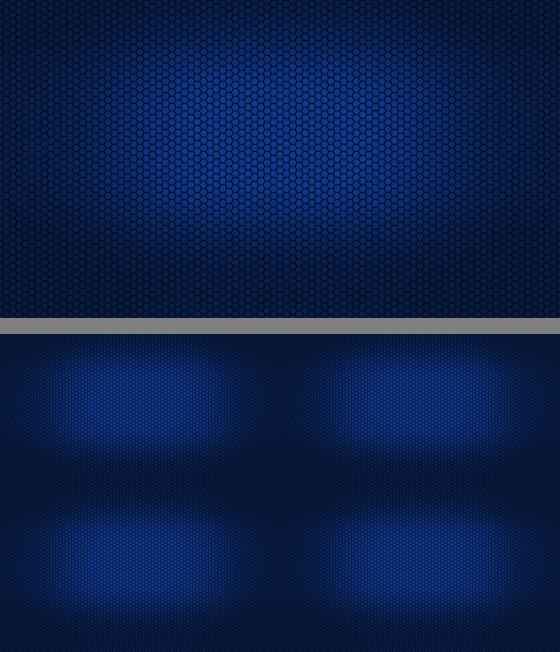
Top: one tile. Bottom: repeated 2 by 2.
A Shadertoy shader for this pattern:

```glsl
float hash(vec2 p) {
    vec3 q = fract(p.xyx * vec3(0.1031, 0.1030, 0.0973));
    q += dot(q, q.yzx + 33.33);
    return fract((q.x + q.y) * q.z);
}

// Value noise that wraps after a whole number of cells
float tiledNoise(vec2 uv, vec2 cells) {
    vec2 p = uv * cells;
    vec2 i = floor(p);
    vec2 f = smoothstep(0.0, 1.0, fract(p));
    vec2 a = mod(i, cells);
    vec2 b = mod(i + 1.0, cells);
    return mix(mix(hash(a), hash(vec2(b.x, a.y)), f.x),
               mix(hash(vec2(a.x, b.y)), hash(b), f.x), f.y);
}

// Distance to the border of flat-topped hexagons of height 1
float hexBorder(vec2 p) {
    vec2 period = vec2(sqrt(3.0), 1.0);
    vec2 a = mod(p, period) - 0.5 * period;
    vec2 b = mod(p + 0.5 * period, period) - 0.5 * period;
    vec2 local = abs(dot(a, a) < dot(b, b) ? a : b);
    return 0.5 - max(local.y, dot(local, vec2(0.8660, 0.5)));
}

// Broad light whose value and slope wrap at the canvas edges
float wrappedGlow(vec2 uv) {
    vec2 s = sin(3.14159 * (uv - vec2(0.5, 0.57)));
    return 1.0 - smoothstep(0.1, 1.15, length(s * s * vec2(0.92, 1.0)));
}

void mainImage(out vec4 fragColor, in vec2 fragCoord) {
    vec2 uv = fragCoord / iResolution.xy;
    vec2 repeats = vec2(44.0, 43.0);
    float pixel = repeats.y / iResolution.y;
    float glow = wrappedGlow(uv);

    // Lit cell faces with fine grain
    vec3 face = mix(vec3(0.030, 0.103, 0.255), vec3(0.060, 0.212, 0.545), glow);
    float grain = tiledNoise(uv, vec2(384.0, 218.0));
    face *= 0.91 + 0.18 * grain;

    // Dark grooves between the cells
    float border = hexBorder(uv * repeats * vec2(sqrt(3.0), 1.0));
    float fill = smoothstep(0.065 - 0.5 * pixel, 0.065 + 0.5 * pixel, border);
    vec3 groove = mix(vec3(0.013, 0.040, 0.105), vec3(0.018, 0.052, 0.150), glow);
    face *= 0.94 + 0.08 * smoothstep(0.05, 0.4, border);

    fragColor = vec4(mix(groove, face, fill), 1.0);
}
```
